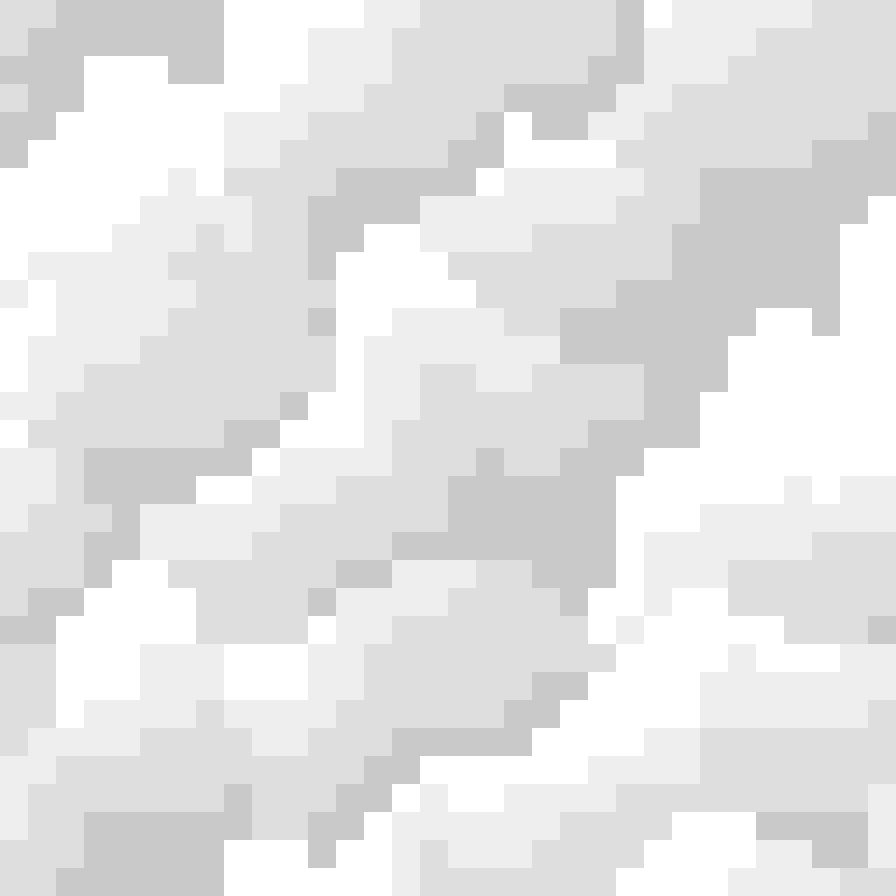
A Shadertoy shader for this pattern:

```glsl
// Blocky pale stones in four grey tones, lit from the upper left, tiling on all sides.

const float BLOCKS = 32.0;                 // square blocks across the tile
const vec2  STONES = vec2(4.0, 3.0);       // stones per tile, whole numbers
const float JITTER = 0.8;                  // scatter of the stone centres
const vec2  LIGHT_DIR = vec2(-0.5, 0.866); // direction towards the light
const float STONE_TONE = 2.0;              // brightness spread between stones
const float GRAIN = 0.7;                   // roughness of single blocks
const float WARP = 0.8;                    // waviness of the outlines, in blocks
const float TAU = 6.2831853;

// Tone limits along the light direction, in blocks
const float DARK_LIMIT = -2.8;
const float MID_LIMIT = 0.65;
const float PALE_LIMIT = 2.65;

const vec3 DARK  = vec3(0.788);
const vec3 MID   = vec3(0.871);
const vec3 PALE  = vec3(0.933);
const vec3 WHITE = vec3(1.0);

vec3 hash3(vec2 p) {
    vec3 q = fract(p.xyx * vec3(0.1031, 0.1030, 0.0973) + 0.137);
    q += dot(q, q.yxz + 33.33);
    return fract((q.xxy + q.yzz) * q.zyx);
}

// Layered sines with whole repeats over the tile
vec2 warp(vec2 uv) {
    vec2 a = TAU * uv.yx;
    return sin(3.0 * a + vec2(0.7, 2.1)) + 0.6 * sin(5.0 * a + 2.0 * a.yx + vec2(4.0, 1.3));
}

// Height along the light inside the nearest stone
float stoneShade(vec2 block) {
    vec2 stoneSize = BLOCKS / STONES;
    vec2 p = block + 0.5 + WARP * warp((block + 0.5) / BLOCKS);
    vec2 home = floor(p / stoneSize);
    float nearest = 1e6;
    float shade = 0.0;
    for (int y = -2; y <= 2; y++) {
        for (int x = -2; x <= 2; x++) {
            vec2 cell = home + vec2(x, y);
            vec3 rnd = hash3(mod(cell, STONES) + 5.0);
            vec2 centre = (cell + 0.5 + JITTER * (rnd.xy - 0.5)) * stoneSize;
            vec2 offset = p - centre;
            float dist = dot(offset, offset);
            if (dist < nearest) {
                nearest = dist;
                shade = dot(offset, LIGHT_DIR) + STONE_TONE * (rnd.z - 0.5);
            }
        }
    }
    return shade + GRAIN * (hash3(block + 61.0).x - 0.5);
}

vec3 blockColor(vec2 uv) {
    float shade = stoneShade(mod(floor(uv * BLOCKS), BLOCKS));
    vec3 color = shade < DARK_LIMIT ? DARK : MID;
    color = shade > MID_LIMIT ? PALE : color;
    return shade > PALE_LIMIT ? WHITE : color;
}

void mainImage(out vec4 fragColor, in vec2 fragCoord) {
    // Four samples per pixel smooth block edges that fall between pixels
    vec3 color = vec3(0.0);
    for (int i = 0; i < 4; i++) {
        vec2 subpixel = vec2(i % 2, i / 2) * 0.5 - 0.25;
        color += blockColor((fragCoord + subpixel) / iResolution.xy);
    }
    fragColor = vec4(color / 4.0, 1.0);
}
```
